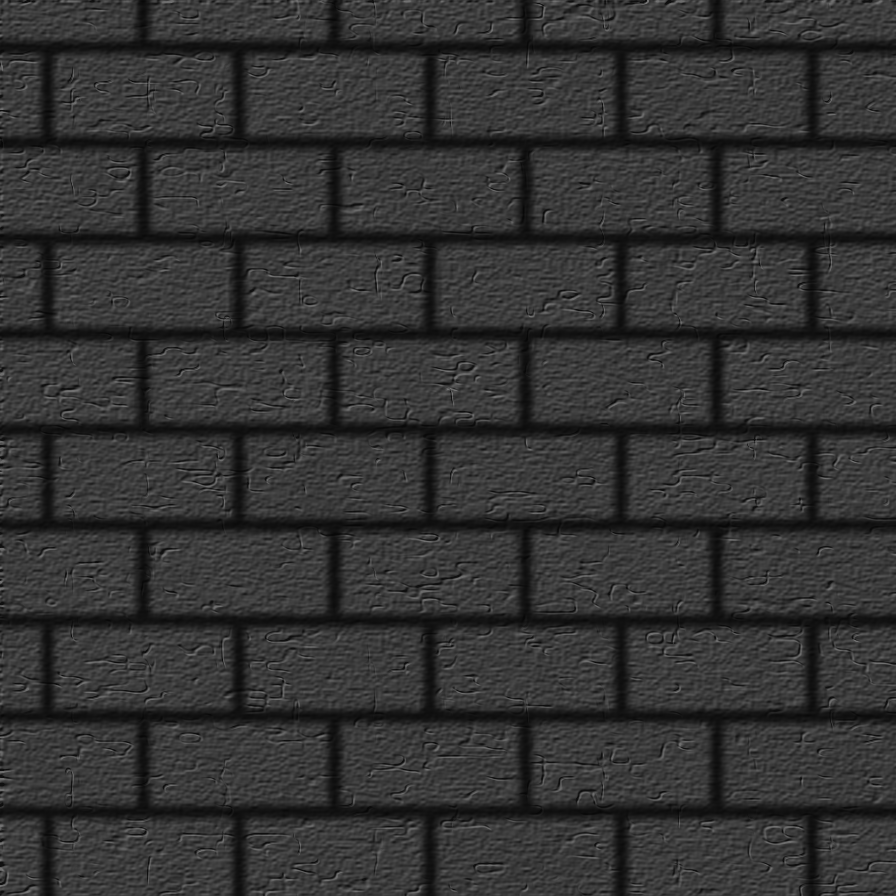
Reproduce this texture procedurally as a WebGL 1 fragment shader.

```glsl
precision highp float;
// Dark charcoal brick wall in running bond, with soft joints and an embossed, chipped surface.

uniform vec2 u_resolution;

// Layout, as fractions of the canvas
const vec2 BRICK_SIZE = vec2(0.21333, 0.10667);
const float TOP_JOINT = 0.9473;      // height of the uppermost joint
const float FIRST_SHIFT = 0.25;      // shift of the first course, in bricks
const float JOINT_BLUR = 0.0145;     // distance from joint centre to clean face
const float JOINT_WOBBLE = 0.0022;

// Tones
const vec3 JOINT_COLOR = vec3(0.062);
const vec3 FACE_COLOR = vec3(0.234);
const float BRICK_VARIATION = 0.04;

// Surface relief
const vec2 LIGHT_STEP = vec2(-0.0008, 0.0010);
const float RELIEF_GAIN = 0.95;
const float CHIP_DEPTH = 0.75;
const float STREAK_SPACING = 0.0846; // gap between columns of vertical wear
const float STREAK_WIDTH = 0.007;
const float RIM_WIDTH = 0.006;       // ragged wear along the top and left

float hash(vec2 p) {
  vec3 q = fract(vec3(p.xyx) * 0.1031);
  q += dot(q, q.yzx + 33.33);
  return fract((q.x + q.y) * q.z);
}

float noise(vec2 p) {
  vec2 i = floor(p);
  vec2 f = fract(p);
  f = f * f * (3.0 - 2.0 * f);
  float low = mix(hash(i), hash(i + vec2(1.0, 0.0)), f.x);
  float high = mix(hash(i + vec2(0.0, 1.0)), hash(i + vec2(1.0, 1.0)), f.x);
  return mix(low, high, f.y);
}

// Thin lines along the middle contour of a noise field
float crackLines(vec2 p) {
  return 1.0 - smoothstep(0.0, 0.24, abs(2.0 * noise(p) - 1.0));
}

// Jagged vertical wear in evenly spaced columns, broken up along their height
float streakMask(vec2 p) {
  float wander = (noise(p * vec2(20.0, 70.0) + 7.0) - 0.5) * 0.012;
  float column = (p.x + wander) / STREAK_SPACING;
  float off = abs(fract(column) - 0.95 + step(fract(column), 0.45)) * STREAK_SPACING;
  float broken = smoothstep(0.48, 0.70, noise(vec2(floor(column + 0.55) * 5.3, p.y * 34.0)));
  return broken * (1.0 - smoothstep(0.3 * STREAK_WIDTH, STREAK_WIDTH, off));
}

float surfaceHeight(vec2 p) {
  // Fine grain, partly drawn out sideways
  float grain = 0.55 * noise(p * vec2(235.0, 310.0))
              + 0.45 * noise(p * vec2(95.0, 340.0) + 31.0);

  // Scattered sideways chips
  float patches = smoothstep(0.54, 0.76, noise(p * vec2(38.0, 62.0) + 11.0));
  float chips = patches * crackLines(p * vec2(52.0, 125.0) + 53.0);

  // Upright chips along the wear columns
  float streaks = streakMask(p) * crackLines(p * vec2(130.0, 75.0) + 91.0);

  return grain - CHIP_DEPTH * max(chips, streaks);
}

void main() {
  vec2 p = gl_FragCoord.xy / u_resolution.y;

  // Running bond: every other course moves by half a brick
  float course = (TOP_JOINT - p.y) / BRICK_SIZE.y;
  float row = floor(course);
  float along = p.x / BRICK_SIZE.x - FIRST_SHIFT - 0.5 * mod(row, 2.0);
  vec2 cell = vec2(fract(along), fract(course));
  vec2 id = vec2(floor(along), row);

  // Soft joints with slightly uneven edges
  vec2 edgeDist = (0.5 - abs(cell - 0.5)) * BRICK_SIZE;
  edgeDist += (noise(p * 120.0 + 17.0) - 0.5) * JOINT_WOBBLE;
  vec2 edge = smoothstep(vec2(0.0), vec2(JOINT_BLUR), edgeDist);
  float face = edge.x * edge.y;

  // Slight tone changes between bricks and over each face
  float tone = 1.0 + BRICK_VARIATION * (hash(id + 40.0) - 0.5);
  tone += 0.06 * (noise(p * 26.0) - 0.5);
  vec3 color = mix(JOINT_COLOR, FACE_COLOR * tone, face);

  // Emboss the surface, stronger on the worn rim
  float relief = surfaceHeight(p + LIGHT_STEP) - surfaceHeight(p - LIGHT_STEP);
  float rimDist = min(p.x, 1.0 - p.y);
  float rim = 1.0 - smoothstep(0.3 * RIM_WIDTH, RIM_WIDTH, rimDist);
  float shade = clamp(-relief * RELIEF_GAIN * (1.0 + 1.3 * rim), -0.75, 0.85);
  color *= 1.0 + shade * mix(0.7, 1.0, face);

  gl_FragColor = vec4(color, 1.0);
}
```
